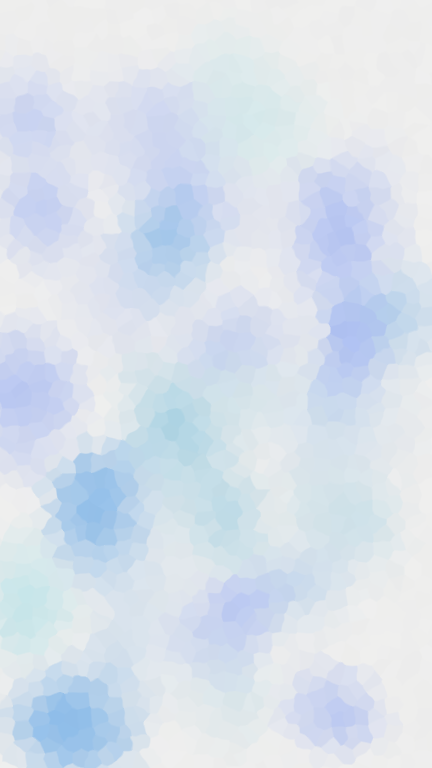
A WebGL 2 fragment shader for this background:

```glsl
#version 300 es
precision highp float;
// Pale watercolour mosaic: soft elliptical blue washes on off-white paper,
// sampled once per Voronoi cell so each cell is a flat, faintly differing facet.
// Lengths are in canvas widths.

#define CELLS 29.0          // facets across the width
#define CELL_JITTER 0.9     // irregularity of the facets
#define EDGE_BEND 0.003     // waviness of facet edges
#define EDGE_SOFT 0.004     // blend width between facets
#define BLOBS 26            // number of washes
#define RADIUS_MIN 0.15
#define RADIUS_MAX 0.26
#define STRENGTH_MIN 0.18
#define STRENGTH_MAX 0.95
#define SCATTER 0.028       // per-facet shift of the sampling point
#define GRAIN 0.012         // per-facet brightness change
#define SEED 4.0

uniform vec2 u_resolution;
out vec4 fragColor;

const vec3 PAPER = vec3(0.932, 0.932, 0.930);
const vec3 AZURE = vec3(0.48, 0.70, 0.91);
const vec3 PERIWINKLE = vec3(0.67, 0.74, 0.95);
const vec3 TEAL = vec3(0.53, 0.77, 0.87);
const vec3 AQUA = vec3(0.74, 0.89, 0.91);

float hash(vec2 p) {
    return fract(sin(dot(p, vec2(127.1, 311.7))) * 43758.5);
}

vec2 hash2(vec2 p) {
    return vec2(hash(p), hash(p + 57.3));
}

// Smooth two-channel value noise
vec2 noise2(vec2 p) {
    vec2 i = floor(p), f = fract(p);
    f = f * f * (3.0 - 2.0 * f);
    return mix(mix(hash2(i), hash2(i + vec2(1, 0)), f.x),
               mix(hash2(i + vec2(0, 1)), hash2(i + vec2(1, 1)), f.x), f.y);
}

vec3 pickTint(float h) {
    return h < 0.46 ? AZURE : h < 0.70 ? PERIWINKLE : h < 0.84 ? TEAL : AQUA;
}

// Layered washes at point p
vec3 washes(vec2 p, float aspect) {
    p += 0.09 * (noise2(p * 6.0) - 0.5);
    vec3 color = PAPER;
    for (int i = 0; i < BLOBS; i++) {
        vec2 key = vec2(float(i), SEED);
        // Evenly spread sequence with a little random shift
        vec2 spread = fract(SEED * 0.37 + float(i) * vec2(0.7549, 0.5698));
        vec2 center = mix(vec2(0.05), vec2(0.95), spread) * vec2(1.0, aspect);
        center += 0.08 * (hash2(key + 3.1) - 0.5);

        float angle = 6.2832 * hash(key + 7.7);
        float c = cos(angle), s = sin(angle);
        vec2 q = mat2(c, -s, s, c) * (p - center);
        vec2 radii = mix(vec2(RADIUS_MIN), vec2(RADIUS_MAX), hash2(key + 11.9));

        float strength = mix(STRENGTH_MIN, STRENGTH_MAX, pow(hash(key + 19.3), 1.3));
        float cover = strength * (1.0 - smoothstep(0.0, 1.0, length(q / radii)));
        color = mix(color, pickTint(hash(key + 23.5)), cover);
    }
    return color;
}

// Flat colour of the facet with the given lattice id and site
vec3 facetColor(vec2 id, vec2 site, float aspect) {
    vec2 shift = SCATTER * (hash2(id + 31.7) - 0.5);
    return washes(site / CELLS + shift, aspect) + GRAIN * (hash(id + 41.1) - 0.5);
}

void main() {
    vec2 uv = gl_FragCoord.xy / u_resolution.x;
    float aspect = u_resolution.y / u_resolution.x;
    vec2 p = (uv + EDGE_BEND * 2.0 * (noise2(uv * 70.0) - 0.5)) * CELLS;

    // Nearest and second nearest sites
    vec2 base = floor(p), id1 = base, id2 = base, site1 = p, site2 = p;
    float d1 = 1e5, d2 = 1e5;
    for (int y = -2; y <= 2; y++) {
        for (int x = -2; x <= 2; x++) {
            vec2 id = base + vec2(x, y);
            vec2 site = id + 0.5 + CELL_JITTER * (hash2(id + SEED) - 0.5);
            float d = distance(p, site);
            if (d < d1) {
                d2 = d1; id2 = id1; site2 = site1;
                d1 = d; id1 = id; site1 = site;
            } else if (d < d2) {
                d2 = d; id2 = id; site2 = site;
            }
        }
    }

    // Blend softly across the shared edge
    float edge = dot(0.5 * (site1 + site2) - p, normalize(site2 - site1)) / CELLS;
    float soft = max(EDGE_SOFT, 1.0 / u_resolution.x);
    float own = clamp(0.5 + edge / soft, 0.0, 1.0);
    vec3 color = mix(facetColor(id2, site2, aspect), facetColor(id1, site1, aspect), own);
    fragColor = vec4(color, 1.0);
}
```
